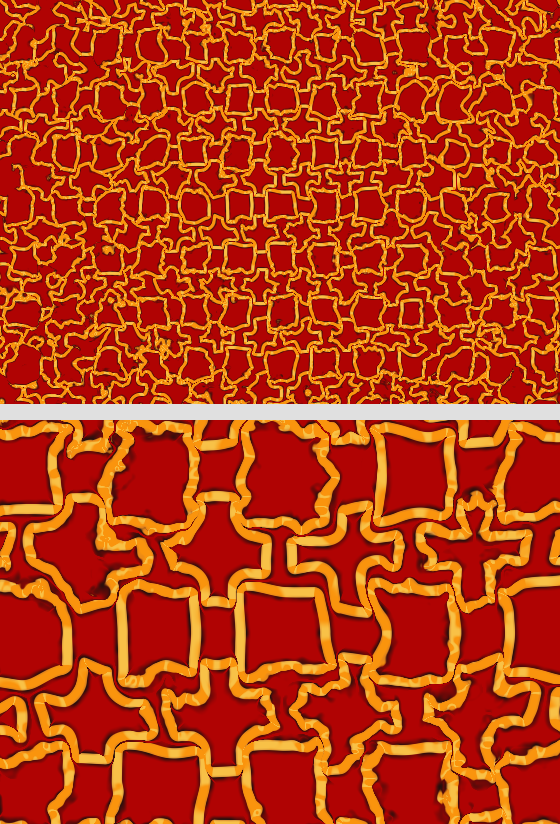
Top, the full canvas; bottom, a detail of the centre.
Give the GLSL for this pattern, as a Shadertoy shader.

```glsl
// Ragged gold outlines of alternating blocks and crosses on a deep red ground

float hash(vec2 p) {
    vec3 q = fract(vec3(p.xyx) * 0.1031);
    q += dot(q, q.yzx + 33.33);
    return fract((q.x + q.y) * q.z);
}

// Smooth value noise in -0.5..0.5
float noise(vec2 p) {
    p += 200.0;
    vec2 i = floor(p), f = fract(p);
    f = f * f * (3.0 - 2.0 * f);
    return mix(mix(hash(i), hash(i + vec2(1, 0)), f.x),
               mix(hash(i + vec2(0, 1)), hash(i + vec2(1, 1)), f.x), f.y) - 0.5;
}

vec2 noise2(vec2 p) {
    return vec2(noise(p), noise(p + vec2(37.3, 81.7)));
}

float box(vec2 p, vec2 halfSize) {
    vec2 d = abs(p) - halfSize;
    return length(max(d, 0.0)) + min(max(d.x, d.y), 0.0);
}

float smoothMin(float a, float b, float k) {
    float h = max(k - abs(a - b), 0.0) / k;
    return min(a, b) - h * h * k * 0.25;
}

// Signed field of the lattice: negative inside a block or a cross
float lattice(vec2 p) {
    vec2 period = vec2(0.107, 0.131);
    float disorder = smoothstep(0.08, 0.65, length(p * vec2(1.0, 0.65)));

    // Broad bending, then a fine ragged edge that leaves some runs straight
    float ragged = smoothstep(-0.22, 0.05, noise(p * 19.0 + 9.0));
    vec2 q = p + noise2(p * 24.0) * mix(0.015, 0.029, disorder)
               + noise2(p * 62.0 + 5.0) * 0.009 * ragged
               + noise2(p * 125.0) * 0.005 * ragged;

    vec2 blockCell = (fract(q / period + 0.5) - 0.5) * period;
    vec2 crossCell = (fract(q / period) - 0.5) * period;
    float block = box(blockCell, vec2(0.027, 0.031)) - 0.005;
    float bars = smoothMin(box(crossCell, vec2(0.039, 0.010)),
                           box(crossCell, vec2(0.010, 0.039)), 0.016) - 0.003;

    // Uneven level joins neighbours and opens small islands
    float level = noise(p * 33.0 + 51.0) * mix(0.008, 0.030, disorder);
    return min(block, bars) + level;
}

void mainImage(out vec4 fragColor, in vec2 fragCoord) {
    float pixel = 1.0 / iResolution.y;
    vec2 p = (fragCoord - 0.5 * iResolution.xy) * pixel - vec2(0.005, -0.009);

    // Distance to the contour from the field and its slope
    float e = 0.0012;
    float field = lattice(p);
    vec2 slope = vec2(lattice(p + vec2(e, 0)) - lattice(p - vec2(e, 0)),
                      lattice(p + vec2(0, e)) - lattice(p - vec2(0, e))) / (2.0 * e);
    float steepness = length(slope);
    float dist = abs(field) / max(steepness, 0.55);
    vec2 normal = abs(slope) / max(steepness, 0.001);

    // Red ground with a broken dark fringe beside the line
    float grit = noise(p * 150.0 + 17.0) + 0.5;
    vec3 color = vec3(0.69, 0.01, 0.01);
    float fringe = 1.0 - smoothstep(0.0038, 0.0088, dist);
    color = mix(color, vec3(0.12, 0.06, 0.05), fringe * (0.3 + 0.8 * grit));

    // Gold line, paler where it runs level or upright
    float straight = smoothstep(0.985, 1.0, max(normal.x, normal.y));
    vec3 gold = mix(vec3(0.98, 0.58, 0.05), vec3(0.97, 0.79, 0.32), straight * 0.85);
    gold = mix(gold, vec3(0.77, 0.44, 0.18), 0.6 * smoothstep(0.0022, 0.0040, dist) * grit);
    float line = 1.0 - smoothstep(0.0042 - 0.6 * pixel, 0.0042 + 0.6 * pixel, dist);
    fragColor = vec4(mix(color, gold, line), 1.0);
}
```
